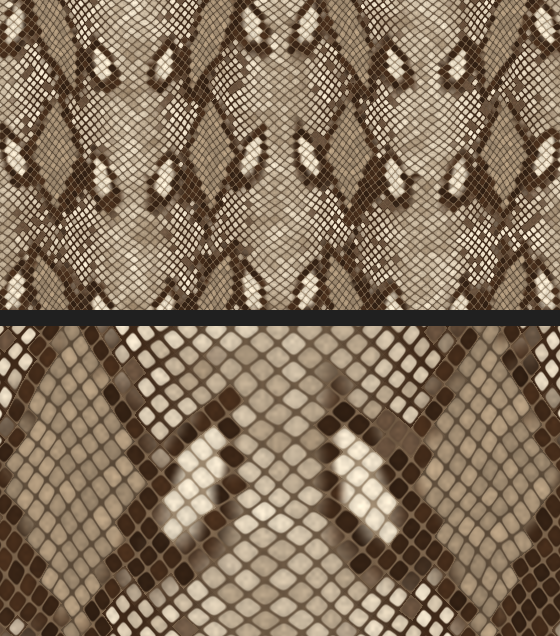
Top, the full canvas; bottom, a detail of the centre.
Give the GLSL for this pattern, as a Shadertoy shader.

```glsl
// Snakeskin: body axes side by side, each a chain of pale saddles parted by pairs of cream
// spots, with grey diamonds between them. A bent lattice of scales samples those zones
// cell by cell, so every scale takes its own colour, gap and wear.

#define AXIS_GAP 47.3      // distance between body axes; canvas height is 100
#define AXIS_START 43.0    // first axis of the even kind
#define SCALES 17.0        // scales between two axes
#define SCALE_H 2.95       // height of a scale
#define SADDLE_W 19.0      // spread of a saddle beyond the spine
#define DIAMOND_GAP 45.0   // vertical distance between diamonds
#define WEAR 0.55          // tone variation between scales
#define DARK vec3(0.21, 0.135, 0.08)
#define BROWN vec3(0.46, 0.375, 0.285)
#define TAN vec3(0.61, 0.53, 0.43)
#define CREAM vec3(0.92, 0.87, 0.78)

const float PI = 3.14159265;

float hash(vec2 p) {
    vec3 q = fract(p.xyx * 0.1031);
    q += dot(q, q.yzx + 33.33);
    return fract((q.x + q.y) * q.z);
}

float noise(vec2 p) {
    vec2 i = floor(p), f = fract(p);
    f = f * f * (3.0 - 2.0 * f);
    return mix(mix(hash(i), hash(i + vec2(1, 0)), f.x),
               mix(hash(i + vec2(0, 1)), hash(i + vec2(1, 1)), f.x), f.y);
}

// Signed offset from the nearest body axis
float axisOffset(float x) {
    return x - AXIS_GAP * round(x / AXIS_GAP);
}

// 1 at the heart of a grey diamond, 0 at its rim; every other row leans
float diamondField(float fromEven, float y) {
    float row = round((y - 55.0) / DIAMOND_GAP);
    float dy = y - 55.0 - DIAMOND_GAP * row;
    bool leaning = mod(row, 2.0) > 0.5;
    if (!leaning) dy += 5.5;
    float x = abs(fromEven - 25.1 + (leaning ? 0.32 * dy : 0.0));
    return leaning ? 1.0 - max(x / 8.0 + abs(dy) / 19.0, x / 4.7)
                   : 1.0 - x / 7.4 - abs(dy) / 18.5;
}

// Position along a body: whole numbers fall on the spot pairs
float bodyPhase(bool even, float y) {
    return even ? (y - 20.7) / 36.3 - max(y - 57.0, 0.0) * 0.00456 : (y - 7.5) / 43.0;
}

// Elliptic distance to a cream spot, 1 at its rim
float spotDistance(bool even, float d, float phase) {
    float row = round(phase);
    float dy = (phase - row) * 41.0;
    float lean = (!even && mod(row, 2.0) > 0.5) ? 0.32 : -0.22;
    float x = d - (even ? 10.3 : 9.2) - lean * dy;
    return length(vec2(x / (2.5 + 0.12 * dy), dy / 5.8));
}

void mainImage(out vec4 fragColor, in vec2 fragCoord) {
    float pixel = 100.0 / iResolution.y;
    vec2 p = vec2(fragCoord.x, iResolution.y - fragCoord.y) * pixel;
    p.x -= AXIS_START;

    // Bend the lattice: wider scales on the spine, arched rows, slight wobble
    float offset = axisOffset(p.x);
    vec2 bent = p;
    bent.x -= 1.8 * sin(2.0 * PI * p.x / AXIS_GAP);
    bent.y += 0.006 * offset * offset;
    bent += 0.9 * (vec2(noise(p * 0.16), noise(p * 0.16 + 40.0)) - 0.5);

    // Staggered diamond cells
    vec2 size = vec2(AXIS_GAP / SCALES, SCALE_H);
    vec2 g = bent / size;
    vec2 uv = vec2(g.x + g.y, g.x - g.y);
    vec2 id = floor(uv);
    vec2 f = abs(uv - id - 0.5) * 2.0;
    vec2 mid = id + 0.5;
    vec2 center = 0.5 * vec2(mid.x + mid.y, mid.x - mid.y) * size;
    vec2 c = p + 0.8 * (center - bent);
    float rnd = hash(id + 217.0);
    float rnd2 = hash(id + 531.0);

    // Zones of the skin, sampled near the middle of the scale
    float fromEven = abs(c.x - 2.0 * AXIS_GAP * round(c.x / (2.0 * AXIS_GAP)));
    bool even = fromEven < 0.5 * AXIS_GAP;
    float d = min(fromEven, AXIS_GAP - fromEven);
    float phase = bodyPhase(even, c.y);
    float saddle = 4.0 + SADDLE_W * pow(abs(sin(PI * phase)), 0.6);
    float blotch = noise(c * 0.2 + 9.0);
    float spot = spotDistance(even, d, phase);
    float grey = diamondField(fromEven, c.y);

    float dark = smoothstep(-2.0, 2.5, d - saddle + 5.0 * (blotch - 0.5) + 6.0 * (rnd - 0.5));
    dark = max(dark, smoothstep(2.1, 1.6, spot + 0.5 * (rnd - 0.5)));
    dark = max(dark, smoothstep(-0.42, -0.26, grey + 0.14 * (rnd - 0.5)));
    dark = max(dark, 0.8 * step(0.9, rnd2) * smoothstep(3.0, 12.0, d));
    float inSpot = smoothstep(1.15, 0.9, spot);
    float inGrey = smoothstep(-0.03, 0.05, grey);
    float flank = smoothstep(4.0, 17.0, d);

    // Scale colour, gap colour and scale fill for each zone
    float tone = 0.2 + WEAR * rnd2 + 0.7 * (noise(c * 0.13 + 70.0) - 0.5) + 0.3 * flank;
    vec3 scale = mix(mix(TAN, CREAM, clamp(tone, -0.3, 1.0)), DARK * (0.85 + 0.5 * rnd2), dark);
    vec3 gap = mix(mix(BROWN * 0.9, DARK * 1.15, flank), BROWN * 1.05, dark);
    float fill = mix(mix(0.88, 0.76, flank), 0.9, dark);
    scale = mix(scale, TAN * (0.94 + 0.2 * rnd2), inGrey);
    gap = mix(gap, BROWN * 0.78, inGrey);
    scale = mix(scale, CREAM * (0.93 + 0.1 * rnd2), inSpot);
    gap = mix(gap, TAN, inSpot);

    // Rounded scales, domed and grained
    float r = pow(dot(f * f, f * f), 0.25);
    float soft = 0.07 + 1.2 * pixel / size.x;
    scale *= 1.06 - 0.16 * r * r;
    vec3 color = mix(gap, scale, smoothstep(fill + soft, fill - soft, r));
    color *= 0.94 + 0.12 * noise(p * 2.2);
    fragColor = vec4(clamp(color, 0.0, 1.0), 1.0);
}
```
